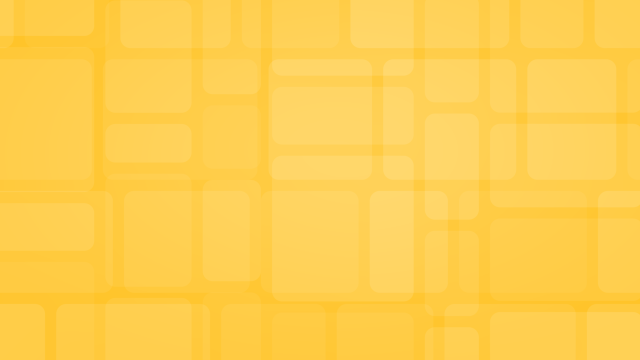
Reproduce this background procedurally as a Shadertoy shader.

```glsl
// Overlapping translucent rounded tiles on a warm amber glow.
// Two irregular tilings (one built from columns, one from rows) each add
// a random amount of lightness, which then picks a colour on one ramp.

#define AMBER vec3(1.0, 0.765, 0.15)
#define CREAM vec3(1.0, 0.843, 0.42)
#define PITCH 0.30          // mean tile spacing, in canvas heights
#define JITTER 0.55         // irregularity of tile borders
#define GAP 0.031           // space between tiles
#define CORNER 0.028        // corner radius
#define TILE_LIGHT vec2(0.12, 0.35)   // faintest and strongest tile
#define GLOW_LIGHT vec2(0.44, 0.03)   // backdrop at glow centre and rim
#define GLOW_CENTRE vec2(0.54, 0.58)
#define GLOW_RADIUS 0.70

// Integer hash of a lattice cell, 0 to 1.
float hash(vec2 cell) {
    uvec2 q = uvec2(ivec2(cell)) * uvec2(1597334677u, 3812015801u);
    uint n = (q.x ^ q.y) * 1597334677u;
    n = (n ^ (n >> 15)) * 2246822519u;
    n ^= n >> 13;
    return float(n >> 8) / 16777216.0;
}

float border(float i, float seed) {
    return i + JITTER * (hash(vec2(i, seed)) - 0.5);
}

// Irregular interval holding x: lower end, upper end, index.
vec3 interval(float x, float seed) {
    float i = floor(x);
    if (x < border(i, seed)) i -= 1.0;
    else if (x >= border(i + 1.0, seed)) i += 1.0;
    return vec3(border(i, seed), border(i + 1.0, seed), i);
}

float roundedBox(vec2 p, vec2 halfSize, float radius) {
    vec2 q = abs(p) - halfSize + radius;
    return length(max(q, 0.0)) + min(max(q.x, q.y), 0.0) - radius;
}

// Lightness added by one tiling; strips run along y, each cut into tiles.
float tiling(vec2 p, float pitch, float seed, float pixel) {
    vec2 g = p / pitch;
    vec3 strip = interval(g.x, seed);
    float stripSeed = seed + 31.0 * strip.z + 17.0;
    g.y += 5.0 * hash(vec2(strip.z, seed + 7.0));
    vec3 cut = interval(g.y, stripSeed);

    vec2 lower = vec2(strip.x, cut.x);
    vec2 upper = vec2(strip.y, cut.y);
    vec2 halfSize = 0.5 * (upper - lower) * pitch - 0.5 * GAP;
    vec2 local = (g - 0.5 * (lower + upper)) * pitch;

    float d = roundedBox(local, halfSize, CORNER);
    float mask = 1.0 - smoothstep(-0.7 * pixel, 0.7 * pixel, d);
    float light = mix(TILE_LIGHT.x, TILE_LIGHT.y, hash(vec2(cut.z, stripSeed + 3.0)));
    float sheen = 1.0 + 0.5 * (local.x - local.y);
    return mask * light * sheen;
}

void mainImage(out vec4 fragColor, in vec2 fragCoord) {
    vec2 uv = fragCoord / iResolution.xy;
    vec2 p = fragCoord / iResolution.y;
    float pixel = 1.0 / iResolution.y;

    // Backdrop glow
    float rim = smoothstep(0.0, GLOW_RADIUS, distance(uv, GLOW_CENTRE));
    float light = mix(GLOW_LIGHT.x, GLOW_LIGHT.y, rim);

    // Overlapping tile sheets
    light += tiling(p + vec2(0.08, 0.0), PITCH, 11.0, pixel);
    light += tiling(p.yx + vec2(0.17, 0.05), PITCH * 1.12, 47.0, pixel);

    fragColor = vec4(mix(AMBER, CREAM, clamp(light, 0.0, 1.1)), 1.0);
}
```
